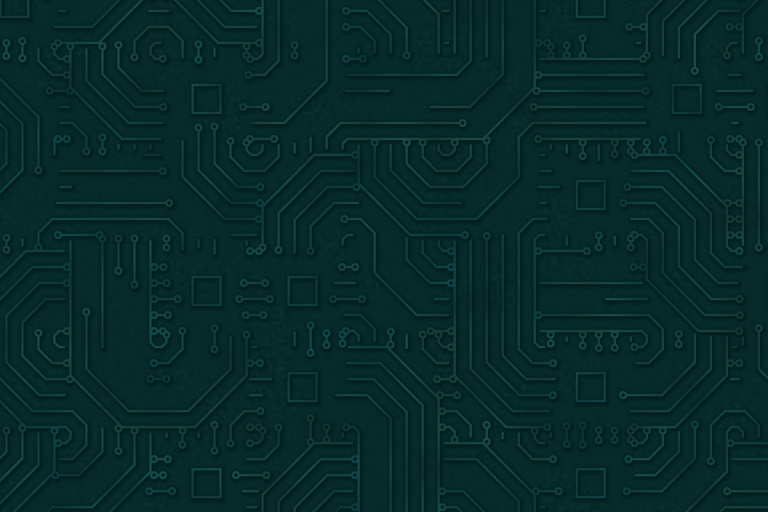
Give the GLSL for this pattern, as a Shadertoy shader.

```glsl
#define TILES 5.33      // tiles per canvas height
#define STRANDS 6.0     // traces crossing each tile edge
#define LIVE 0.86       // share of crossings that carry a trace
#define PADS 0.5        // share of loose ends closed by a ring
#define CHIPS 0.14      // share of tiles holding a square
#define STRAIGHT 0.28   // share of tiles with a straight bundle
#define CHIP_SIZE 0.145
#define LINE_W 0.012
#define PAD_R 0.03
#define SHADOW_W 0.035
#define GRAIN 0.022

const vec3 BOARD = vec3(0.027, 0.163, 0.163);
const vec3 SHADOW = vec3(0.003, 0.112, 0.115);
const vec3 BLUE_TRACE = vec3(0.055, 0.255, 0.270);
const vec3 GREEN_TRACE = vec3(0.100, 0.275, 0.245);

float hash(vec2 p) {
    vec3 q = fract(p.xyx * 0.1031);
    q += dot(q, q.yzx + 33.33);
    return fract((q.x + q.y) * q.z);
}

vec2 gradient(vec2 cell) {
    float angle = 6.2832 * hash(cell);
    return vec2(cos(angle), sin(angle));
}

float gradientNoise(vec2 p) {
    vec2 i = floor(p), f = p - i, u = f * f * (3.0 - 2.0 * f), e = vec2(1, 0);
    return mix(mix(dot(gradient(i), f), dot(gradient(i + e), f - e), u.x),
               mix(dot(gradient(i + e.yx), f - e.yx), dot(gradient(i + 1.0), f - 1.0), u.x), u.y);
}

// Zero for a dead edge crossing, otherwise a seed shared by both tiles
float life(vec2 crossing) {
    float h = hash(floor(crossing * STRANDS * 2.0 + 0.5) + 100.0);
    return h < LIVE ? h + 0.001 : 0.0;
}

// Loose end entering from the edge y = 0 at x = offset
float stub(vec2 p, float offset, float room, float seed) {
    float len = PAD_R * 1.5 + max(room - PAD_R * 2.7, 0.0) * fract(seed * 37.0);
    p.x -= offset;
    float wire = length(vec2(p.x, max(p.y - len + PAD_R, 0.0)));
    float ring = abs(length(p - vec2(0, len)) - PAD_R);
    return fract(seed * 91.0) < PADS ? min(wire, ring) : wire;
}

// Distance to the nearest trace, ring or square
float circuit(vec2 p) {
    vec2 cell = floor(p), f = p - cell;
    float kind = hash(cell + 71.0), gap = 0.5 / STRANDS, dist = 1.0;
    bool chip = kind < CHIPS;
    bool straight = !chip && kind < CHIPS + STRAIGHT;
    vec2 turn = step(0.5, vec2(hash(cell + 17.0), hash(cell + 43.0)));
    bool upright = turn.x > 0.5;
    if (chip) {
        vec2 box = abs(f - 0.5) - CHIP_SIZE;
        dist = abs(max(box.x, box.y));
    }
    // Octagonal bundles around two opposite corners
    for (int c = 0; c < 2; c++) {
        vec2 corner = c == 0 ? turn : 1.0 - turn;
        vec2 q = abs(f - corner), dir = 1.0 - 2.0 * corner, base = cell + corner;
        float octagon = max(max(q.x, q.y), (q.x + q.y) * 0.7071);
        for (float i = 0.5; i < STRANDS; i++) {
            float d = i / STRANDS;
            float a = life(base + dir * vec2(d, 0)), b = life(base + dir * vec2(0, d));
            float mateA = b, mateB = a, path = abs(octagon - d);
            vec2 room = vec2(0.41 * d);
            bool open = !chip && (straight || c == 0 || d < 0.4);
            if (c == 1) room = min(room, vec2(0.7 - d));
            if (chip) room = vec2(0.6 * min(d, 1.0 - d));
            if (straight) {
                mateA = upright ? life(base + dir * vec2(d, 1)) : 0.0;
                mateB = upright ? 0.0 : life(base + dir * vec2(1, d));
                path = abs((upright ? q.x : q.y) - d);
                room = upright ? vec2(0.5, gap) : vec2(gap, 0.5);
            }
            room = max(room, vec2(gap));
            bool joinA = open && a * mateA > 0.0, joinB = open && b * mateB > 0.0;
            if (joinA || joinB) dist = min(dist, path);
            if (a > 0.0 && !joinA) dist = min(dist, stub(q, d, room.x, a));
            if (b > 0.0 && !joinB) dist = min(dist, stub(q.yx, d, room.y, b));
        }
    }
    return dist;
}

void mainImage(out vec4 fragColor, in vec2 fragCoord) {
    vec2 p = fragCoord / iResolution.y * TILES + vec2(0.35, 0.2);
    float soft = 0.7 * TILES / iResolution.y;

    // Board with fine grit, rougher in patches
    float patches = smoothstep(0.0, 0.45, gradientNoise(p * 1.7 + 9.0));
    float grit = gradientNoise(p * 27.0) + 0.6 * gradientNoise(p * 13.0 + 40.0);
    vec3 color = BOARD + GRAIN * grit * (0.5 + patches);

    // Groove around the traces, heavier to the lower right
    float groove = circuit(p + vec2(-0.010, 0.014)) / SHADOW_W;
    color = mix(color, SHADOW, exp(-groove * groove));

    // Raised traces drifting between blue and green
    float tint = smoothstep(-0.3, 0.3, gradientNoise(p * 1.3 + 20.0));
    float glow = 0.93 + 0.35 * gradientNoise(p * 2.3 + 60.0);
    float line = 1.0 - smoothstep(LINE_W - soft, LINE_W + soft, circuit(p));
    color = mix(color, mix(BLUE_TRACE, GREEN_TRACE, tint) * glow, line);

    fragColor = vec4(color, 1.0);
}
```
